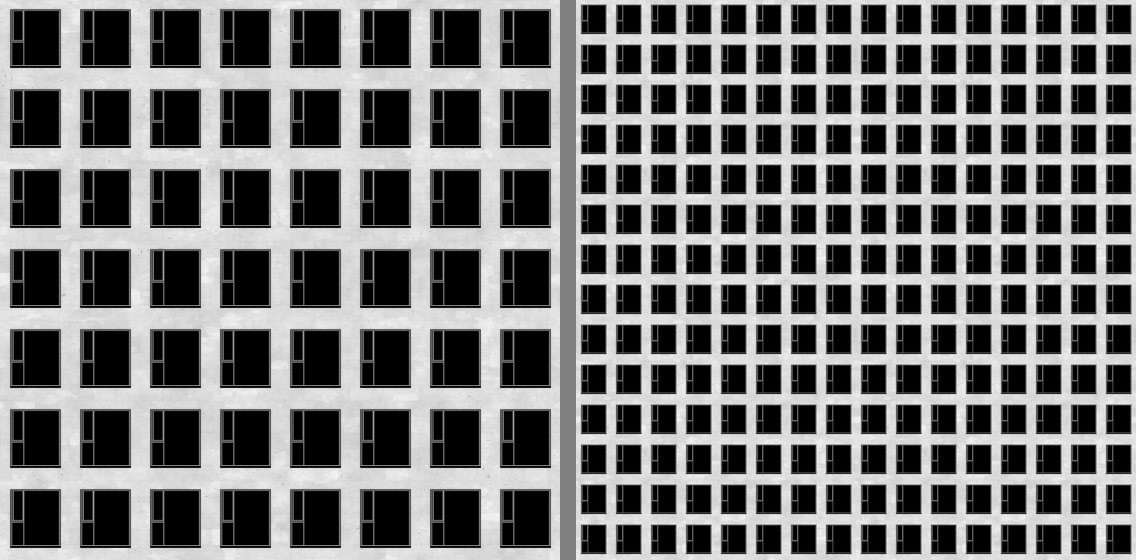
Left, the tile; right, the same tile 2 across and 2 down.
Reproduce this pattern procedurally as a Shadertoy shader.

```glsl
// Concrete facade with an 8 by 7 grid of dark windows: each has a grey frame,
// a small opening sash at upper left and a black sill. Panes and bars are
// box-filtered rectangles; the stone is wrapping noise over staggered slabs.

// Integer hash of a non-negative lattice point, 0..1
float hash(vec2 p) {
    uvec2 q = uvec2(p) * uvec2(1597334673u, 3812015801u);
    uint n = (q.x ^ q.y) * 1597334673u;
    n = (n ^ (n >> 15)) * 2246822519u;
    return float((n ^ (n >> 13)) & 65535u) / 65535.0;
}

// Value noise that wraps after "period" lattice cells across the canvas
float noise(vec2 uv, vec2 period) {
    vec2 p = uv * period, i = floor(p), f = fract(p);
    f = f * f * (3.0 - 2.0 * f);
    vec2 a = mod(i, period), b = mod(i + 1.0, period);
    vec2 seed = period.yx;
    return mix(mix(hash(a + seed), hash(vec2(b.x, a.y) + seed), f.x),
               mix(hash(vec2(a.x, b.y) + seed), hash(b + seed), f.x), f.y);
}

float fbm(vec2 uv, vec2 period) {
    float sum = 0.0, amp = 0.5;
    for (int k = 0; k < 4; k++) {
        sum += amp * noise(uv, period);
        period *= 2.0;
        amp *= 0.5;
    }
    return sum / 0.9375;
}

// Share of a pixel of width px that lies inside the rectangle lo..hi
float box(vec2 p, float px, vec2 lo, vec2 hi) {
    vec2 s = clamp(min(p + 0.5 * px, hi) - max(p - 0.5 * px, lo), 0.0, px) / px;
    return s.x * s.y;
}

void paint(inout float tone, vec2 p, float px, vec4 rect, float value) {
    tone = mix(tone, value, box(p, px, rect.xy, rect.zw));
}

float stone(vec2 uv, float px) {
    // Staggered slabs, five courses per storey
    vec2 grid = vec2(24.0, 35.0);
    vec2 s = fract(uv + vec2(0.0, 0.002)) * grid;
    float course = floor(s.y);
    s.x = mod(s.x + 0.5 * floor(2.0 * hash(vec2(course, 91.0))), grid.x);
    float slab = hash(floor(s) + 17.0);
    vec2 edge = (0.5 - abs(fract(s) - 0.5)) / grid * 768.0;
    float joint = 1.0 - smoothstep(0.2, 0.5 + px, min(edge.x, edge.y));

    // Clouding, grain and pale repair patches
    float tone = 0.862 + 0.03 * (slab - 0.5) - 0.012 * joint;
    tone += 0.11 * (fbm(uv, vec2(28.0, 36.0)) - 0.5);
    tone += 0.035 * (noise(uv, vec2(210.0, 250.0)) - 0.5);
    float patchy = fbm(uv, vec2(22.0, 40.0)) + 0.12 * (slab - 0.5);
    tone += 0.04 * smoothstep(0.66, 0.70, patchy);

    // Small dark pits, denser in some areas
    float pits = noise(uv, vec2(190.0, 230.0)) + 0.12 * noise(uv, vec2(18.0, 21.0));
    return tone - 0.12 * smoothstep(0.99, 1.08, pits);
}

void mainImage(out vec4 fragColor, in vec2 fragCoord) {
    // Canvas is 768 units wide and high, y measured downward for the windows
    vec2 uv = fragCoord / iResolution.xy;
    float px = 768.0 / min(iResolution.x, iResolution.y);
    vec2 cell = 768.0 / vec2(8.0, 7.0);
    vec2 pos = vec2(uv.x, 1.0 - uv.y) * 768.0;
    vec2 p = mod(pos, cell);
    float vary = hash(floor(pos / cell) + 53.0);

    float tone = stone(uv, px);

    // Soft contact shade around the opening
    vec2 d = abs(p - vec2(48.7, 52.9)) - vec2(34.7, 40.1);
    tone -= 0.07 * exp(-max(length(max(d, 0.0)), 0.0) / 1.2);

    // Outer frame and sill
    paint(tone, p, px, vec4(14.0, 12.8, 83.4, 91.0), 0.20);
    paint(tone, p, px, vec4(14.9, 13.5, 82.8, 90.5), 0.38);
    paint(tone, p, px, vec4(14.0, 90.6, 83.5, 93.1), 0.0);
    paint(tone, p, px, vec4(15.0, 89.3, 82.6, 90.4), 0.56);

    // Main pane and lower left pane
    paint(tone, p, px, vec4(33.2, 15.2, 80.8, 89.2), 0.0);
    paint(tone, p, px, vec4(17.0, 58.4, 32.2, 89.2), 0.0);
    paint(tone, p, px, vec4(80.8, 15.0, 81.6, 89.3), 0.55);

    // Opening sash, its metal slightly different in every window
    paint(tone, p, px, vec4(17.0, 14.8, 31.6, 55.8), 0.20);
    paint(tone, p, px, vec4(18.2, 15.2, 19.2, 55.0), 0.32 + 0.26 * vary);
    paint(tone, p, px, vec4(19.2, 15.8, 30.5, 54.6), 0.015 * vary);

    // Mullion and transom
    paint(tone, p, px, vec4(31.3, 15.0, 33.2, 56.0), 0.52 + 0.12 * vary);
    paint(tone, p, px, vec4(32.2, 56.0, 33.2, 89.3), 0.58);
    paint(tone, p, px, vec4(16.0, 54.8, 31.4, 55.8), 0.62);
    paint(tone, p, px, vec4(16.0, 55.8, 32.2, 57.2), 0.20);
    paint(tone, p, px, vec4(16.0, 57.2, 32.2, 58.3), 0.52);

    fragColor = vec4(vec3(clamp(tone, 0.0, 1.0)), 1.0);
}
```
